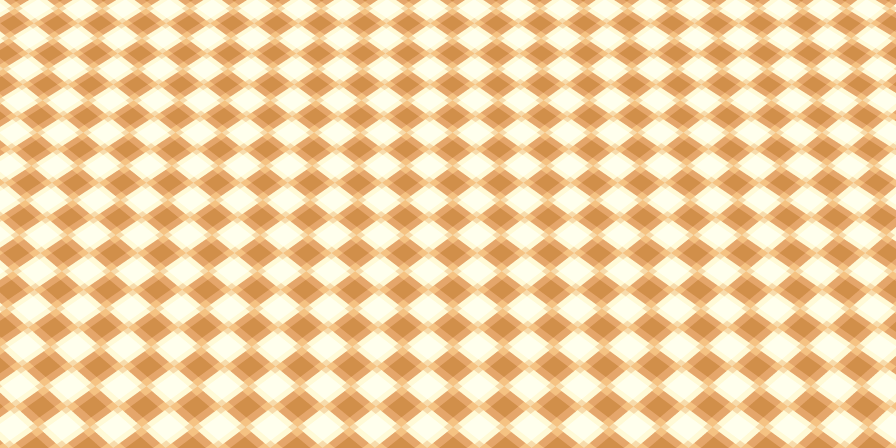
This pattern is drawn by a Shadertoy shader. Its source:

```glsl
// A harlequin checker of caramel and cream diamonds on a plane tilted slightly back.
// A perspective divide gives diamond coordinates; each cell has an inner diamond,
// four side bands and four tips. A small grid of samples smooths the edges.

const float TILT         = 0.20;    // growth of the diamonds from top to bottom
const float TOP_WIDTH    = 0.0973;  // diamond width at the top, in canvas heights
const float ROW_DENSITY  = 15.35;   // rows per canvas height at the top
const float ROW_SHIFT    = 0.79;    // rows, moves the pattern down
const float COLUMN_SHIFT = 0.10;    // columns, moves the pattern right
const float DARK_CORE    = 0.53;    // inner share of a caramel cell's side
const float LIGHT_CORE   = 0.64;    // inner share of a cream cell's side
const int   SAMPLES      = 4;       // samples per pixel along each axis

const vec3 CARAMEL      = vec3(0.82, 0.56, 0.29);
const vec3 CARAMEL_BAND = vec3(0.90, 0.65, 0.42);
const vec3 CARAMEL_TIP  = vec3(0.96, 0.76, 0.51);
const vec3 CREAM        = vec3(1.00, 1.00, 0.93);
const vec3 CREAM_BAND   = vec3(1.00, 0.98, 0.84);
const vec3 CREAM_TIP    = vec3(0.97, 0.86, 0.67);

// Canvas position (x from the centre, y down from the top) to column and row.
vec2 planeCoords(vec2 p) {
    float growth = 1.0 + TILT * p.y;
    return vec2(p.x / TOP_WIDTH, p.y * ROW_DENSITY) / growth
         - vec2(COLUMN_SHIFT, ROW_SHIFT);
}

// Counts on how many axes the point lies in the outer band: core, band or tip.
vec3 cellColor(vec2 local, float core, vec3 inner, vec3 band, vec3 tip) {
    vec2 outer = step(vec2(0.5 * core), abs(local));
    float overlaps = outer.x + outer.y;
    return overlaps < 0.5 ? inner : (overlaps < 1.5 ? band : tip);
}

vec3 diamondPattern(vec2 plane) {
    // Turn the axes to run along the diamond sides
    vec2 sides = vec2(plane.y + plane.x, plane.y - plane.x);
    vec2 cell = floor(sides + 0.5);
    vec2 local = sides - cell;
    bool isCaramel = mod(cell.x + cell.y, 2.0) < 0.5;
    return isCaramel
        ? cellColor(local, DARK_CORE, CARAMEL, CARAMEL_BAND, CARAMEL_TIP)
        : cellColor(local, LIGHT_CORE, CREAM, CREAM_BAND, CREAM_TIP);
}

void mainImage(out vec4 fragColor, in vec2 fragCoord) {
    vec3 sum = vec3(0.0);
    for (int j = 0; j < SAMPLES; j++) {
        for (int i = 0; i < SAMPLES; i++) {
            vec2 offset = (vec2(i, j) + 0.5) / float(SAMPLES) - 0.5;
            vec2 p = (fragCoord + offset) / iResolution.y;
            p = vec2(p.x - 0.5 * iResolution.x / iResolution.y, 1.0 - p.y);
            sum += diamondPattern(planeCoords(p));
        }
    }
    fragColor = vec4(sum / float(SAMPLES * SAMPLES), 1.0);
}
```
